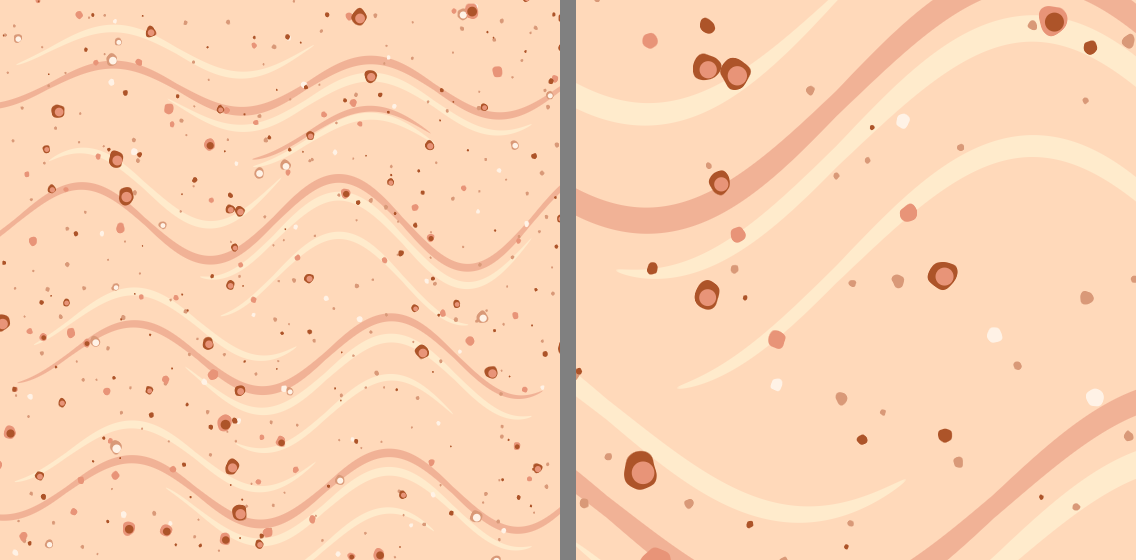
Left: the whole. Right: its middle third, enlarged.
Reproduce this texture procedurally as a WebGL 1 fragment shader.

```glsl
precision highp float;
uniform vec2 u_resolution;

#define ROWS 4
#define ROW_GAP 0.24
#define TOP_ROW 0.845
#define WAVELENGTH 0.46
#define SWELL 0.045
#define PINK_WIDTH 0.0072
#define CREAM_WIDTH 0.0066
#define WOBBLE 0.35

const float TAU = 6.28319;
const vec3 SAND = vec3(1.0, 0.85, 0.73);
const vec3 CREAM = vec3(1.0, 0.92, 0.80);
const vec3 PINK = vec3(0.945, 0.70, 0.59);
const vec3 SALMON = vec3(0.91, 0.58, 0.47);
const vec3 CLAY = vec3(0.85, 0.60, 0.47);
const vec3 BROWN = vec3(0.68, 0.33, 0.16);
const vec3 MILK = vec3(1.0, 0.95, 0.90);

struct Spot {
  float dist;    // signed distance to the edge
  vec2 rel;      // offset from the centre
  float radius;
  float kind;    // random 0..1
};

float hash(vec2 p) {
  vec3 q = fract(p.xyx * vec3(0.1031, 0.1030, 0.0973));
  q += dot(q, q.yzx + 33.33);
  return fract((q.x + q.y) * q.z);
}

vec2 gradient(vec2 cell) {
  float angle = TAU * hash(cell + 7.3);
  return vec2(cos(angle), sin(angle));
}

float gradientNoise(vec2 p) {
  vec2 i = floor(p), f = fract(p);
  vec2 s = f * f * f * (f * (f * 6.0 - 15.0) + 10.0);
  vec2 e = vec2(1.0, 0.0);
  float low = mix(dot(gradient(i), f), dot(gradient(i + e), f - e), s.x);
  float high = mix(dot(gradient(i + e.yx), f - e.yx),
                   dot(gradient(i + e.xx), f - e.xx), s.x);
  return mix(low, high, s.y);
}

float fill(float dist) {
  return clamp(0.5 - dist * min(u_resolution.x, u_resolution.y), 0.0, 1.0);
}

// Tapered brush line that follows the swell of its row
float strand(vec2 uv, float row, float offset, float from, float to, float width) {
  float bend = sin(row * 1.9);
  float amp = (SWELL + 0.03 * abs(bend)) * mix(0.8, 1.2, uv.x);
  float phase = TAU * (uv.x + 0.06 * bend - 0.2) / WAVELENGTH;
  float height = TOP_ROW - ROW_GAP * row + offset + amp * cos(phase);
  float slope = amp * TAU / WAVELENGTH * sin(phase);
  float t = clamp((uv.x - from) / (to - from), 0.0, 1.0);
  float halfWidth = width * sqrt(4.0 * t * (1.0 - t)) * mix(0.75, 1.1, abs(cos(phase)));
  float dist = abs(uv.y - height) / sqrt(1.0 + slope * slope) - halfWidth;
  return fill(dist) * smoothstep(0.0, 0.001, halfWidth);
}

// Closest wobbly spot of a jittered grid
Spot scatter(vec2 uv, float cells, float seed, float density, float small, float large) {
  Spot best = Spot(1.0, vec2(1.0), small, 0.0);
  vec2 home = floor(uv * cells);
  for (int y = -1; y <= 1; y++) {
    for (int x = -1; x <= 1; x++) {
      vec2 cell = home + vec2(float(x), float(y));
      vec2 id = cell + seed * 17.0 + 50.0;
      if (hash(id) > density) continue;
      vec2 jitter = vec2(hash(id + 113.7), hash(id + 251.3));
      vec2 rel = uv - (cell + jitter) / cells;
      float size = hash(id + 371.9);
      float radius = mix(small, large, size * size);
      float rough = gradientNoise(rel / radius * 0.8 + id * 3.7);
      float dist = length(rel * vec2(1.05, 0.95)) - radius * (1.0 + WOBBLE * rough);
      if (dist < best.dist) best = Spot(dist, rel, radius, hash(id + 487.1));
    }
  }
  return best;
}

void main() {
  vec2 uv = gl_FragCoord.xy / min(u_resolution.x, u_resolution.y);
  vec3 color = SAND;

  // Waves: cream highlights under the pink lines
  float cream = 0.0, pink = 0.0;
  for (int i = 0; i < ROWS; i++) {
    float row = float(i);
    float shift = 0.12 * (hash(vec2(row, 3.0)) - 0.5);
    float lift = 0.02 * (hash(vec2(row, 9.0)) - 0.5);
    cream = max(cream, strand(uv, row, 0.057 + lift, 0.05 + shift, 0.54 - shift, CREAM_WIDTH));
    cream = max(cream, strand(uv, row, lift - 0.038, 0.32 + shift, 0.95, CREAM_WIDTH * 1.1));
    cream = max(cream, strand(uv, row, lift - 0.108, 0.43 - shift, 0.80 + shift, CREAM_WIDTH * 0.9));
    float inset = i == 2 ? 0.03 : -0.2;
    pink = max(pink, strand(uv, row, 0.0, inset, 1.0 - inset, PINK_WIDTH));
  }
  pink = max(pink, strand(uv, 0.0, -0.087, 0.45, 0.77, PINK_WIDTH * 0.7));
  color = mix(color, CREAM, cream);
  color = mix(color, PINK, pink);

  // Loose specks and plain dots
  color = mix(color, CLAY, fill(scatter(uv, 18.0, 1.0, 0.6, 0.0018, 0.0042).dist));
  color = mix(color, MILK, fill(scatter(uv, 8.0, 2.0, 0.45, 0.0035, 0.006).dist));
  color = mix(color, SALMON, fill(scatter(uv, 10.0, 3.0, 0.58, 0.0045, 0.0095).dist));
  color = mix(color, BROWN, fill(scatter(uv, 15.0, 4.0, 0.56, 0.0014, 0.0052).dist));

  // Ringed dots with an off-centre core
  Spot ring = scatter(uv, 12.0, 5.0, 0.5, 0.0065, 0.0145);
  float core = length(ring.rel - ring.radius * vec2(0.12, -0.16)) - ring.radius * 0.64;
  bool swapped = ring.kind > 0.78;
  bool milky = ring.kind < 0.15;
  color = mix(color, swapped ? SALMON : (milky ? CLAY : BROWN), fill(ring.dist));
  color = mix(color, swapped ? BROWN : (milky ? MILK : SALMON), fill(max(core, ring.dist)));
  gl_FragColor = vec4(color, 1.0);
}
```
